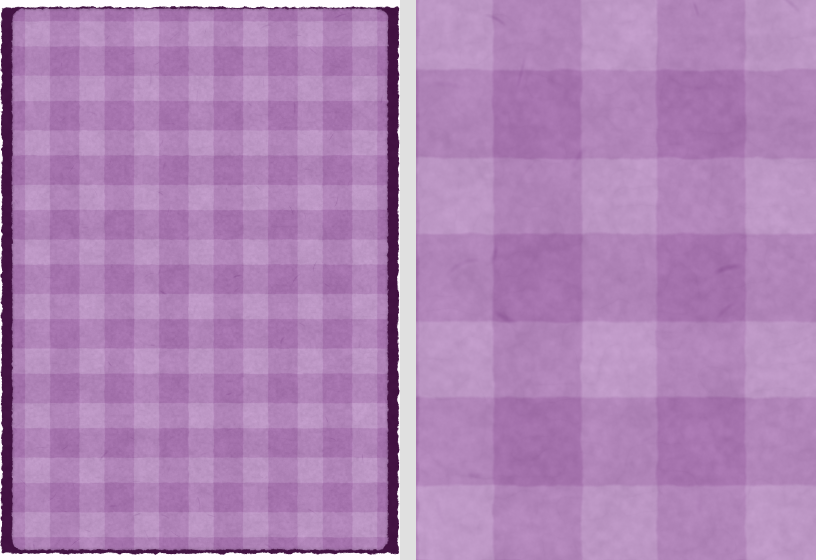
Left: the whole. Right: its middle third, enlarged.
Give the GLSL for this pattern, as a Shadertoy shader.

```glsl
// Lilac gingham on mottled fibrous paper, with a ragged dark plum border on white.
#define PERIOD 0.0974
#define BAND_SHARE 0.54
#define PAPER_HALF vec2(0.3353, 0.4831)
#define BORDER_HALF vec2(0.3542, 0.4876)
#define PAPER_RADIUS 0.019
#define RAGGED 0.0048
#define FIBRE_CELL 0.043
#define LIGHT_LILAC vec3(0.738, 0.590, 0.770)
#define DARK_LILAC vec3(0.643, 0.447, 0.675)
#define PLUM vec3(0.260, 0.070, 0.260)
#define BACKDROP vec3(1.00, 0.99, 1.00)

float hash(vec2 p) {
    return fract(sin(dot(p, vec2(127.1, 311.7))) * 43758.5453);
}

float valueNoise(vec2 p) {
    vec2 cell = floor(p), f = fract(p);
    f = f * f * (3.0 - 2.0 * f);
    float low = mix(hash(cell), hash(cell + vec2(1, 0)), f.x);
    float high = mix(hash(cell + vec2(0, 1)), hash(cell + vec2(1, 1)), f.x);
    return mix(low, high, f.y);
}

float fbm(vec2 p) {
    float sum = 0.0, amplitude = 0.5;
    for (int i = 0; i < 5; i++) {
        sum += amplitude * valueNoise(p);
        p = mat2(1.6, 1.2, -1.2, 1.6) * p + 7.3;
        amplitude *= 0.5;
    }
    return sum;
}

float roundedBox(vec2 p, vec2 halfSize, float radius) {
    vec2 q = abs(p) - halfSize + radius;
    return length(max(q, 0.0)) + min(max(q.x, q.y), 0.0) - radius;
}

float coverage(float dist, float blur) {
    return 1.0 - smoothstep(-blur, blur, dist);
}

// One set of parallel stripes, centred on multiples of the period
float stripe(float x, float blur) {
    float fromCentre = abs(fract(x / PERIOD + 0.5) - 0.5) * PERIOD;
    return coverage(fromCentre - 0.5 * BAND_SHARE * PERIOD, blur);
}

// Short curved strands, one per jittered cell, many of them faint
float fibres(vec2 p) {
    vec2 home = floor(p / FIBRE_CELL);
    float ink = 0.0;
    for (int j = -1; j <= 1; j++)
    for (int i = -1; i <= 1; i++) {
        vec2 id = home + vec2(i, j);
        float seed = hash(id + 3.7), angle = 6.2832 * hash(id + 19.1);
        vec2 centre = (id + vec2(seed, hash(id + 41.3))) * FIBRE_CELL;
        vec2 q = mat2(cos(angle), -sin(angle), sin(angle), cos(angle)) * (p - centre);
        q.y += (hash(id + 8.2) - 0.5) * 50.0 * q.x * q.x;
        float reach = mix(0.005, 0.016, seed);
        float taper = 1.0 - smoothstep(0.3 * reach, reach, abs(q.x));
        float width = mix(0.0012, 0.0028, hash(id + 27.4));
        float strength = pow(hash(id + 55.6), 3.0);
        ink += strength * taper * (1.0 - smoothstep(0.0, width, abs(q.y)));
    }
    return min(ink, 1.0);
}

vec3 ginghamPaper(vec2 p, float blur) {
    // Slightly uneven dye edges
    vec2 wobble = vec2(fbm(p * 95.0), fbm(p * 95.0 + 31.0)) - 0.48;
    vec2 weave = p + 0.0028 * wobble;
    float across = stripe(weave.x - 0.002 + 0.5 * PERIOD, blur);
    float down = stripe(weave.y - 0.0013, blur);
    vec3 colour = mix(LIGHT_LILAC, DARK_LILAC, 0.5 * (across + down));

    // Cloudy pulp, creases and fine grain
    vec2 warped = p + 0.025 * vec2(fbm(p * 24.0), fbm(p * 24.0 + 13.0));
    float cloud = fbm(warped * 38.0) - 0.48;
    float crease = 1.0 - abs(2.0 * valueNoise(warped * vec2(65.0, 90.0)) - 1.0);
    float grain = fbm(p * 210.0) - 0.48;
    float shade = 0.055 * cloud + 0.065 * grain - 0.014 * (pow(crease, 6.0) - 0.25);
    return colour + shade - 0.05 * fibres(p) * vec3(0.9, 1.1, 0.85);
}

void mainImage(out vec4 fragColor, in vec2 fragCoord) {
    vec2 p = (fragCoord - 0.5 * iResolution.xy) / iResolution.y;
    float pixel = 1.0 / iResolution.y;

    // Torn outlines: coarse nibs outside, gentler ones around the paper
    float nibs = fbm(p * 125.0 + 5.0) - 0.48;
    float nicks = fbm(p * 160.0 + 60.0) - 0.48;
    float border = roundedBox(p + vec2(0.0, 0.0007), BORDER_HALF, 0.002) + 1.5 * RAGGED * nibs;
    float paper = roundedBox(p - vec2(0.0, 0.0013), PAPER_HALF, PAPER_RADIUS) + RAGGED * nicks;

    vec3 plum = PLUM + 0.03 * (fbm(p * 110.0) - 0.48);
    vec3 lilac = ginghamPaper(p, max(0.0011, 0.75 * pixel));
    lilac *= 1.0 - 0.10 * smoothstep(-0.006, 0.0, paper);

    vec3 colour = mix(BACKDROP, plum, coverage(border, 0.75 * pixel));
    colour = mix(colour, lilac, coverage(paper, 0.9 * pixel));
    fragColor = vec4(clamp(colour, 0.0, 1.0), 1.0);
}
```
